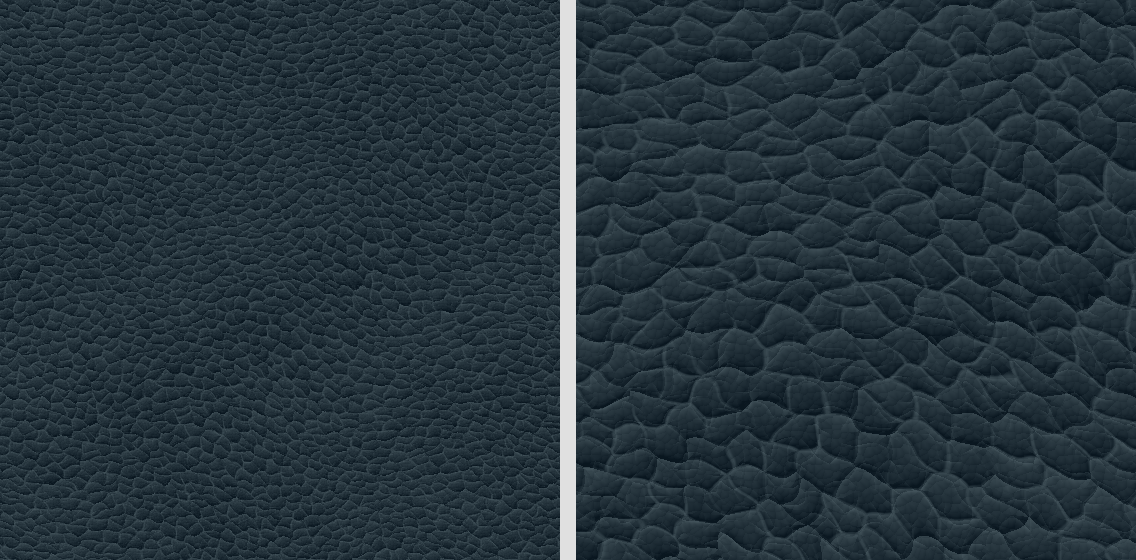
Left: the whole. Right: its middle third, enlarged.
This texture is drawn by a WebGL 1 fragment shader. Its source:

```glsl
precision highp float;
// Dark blue-green pebbled leather: slanted, domed grains with fine pale creases.
uniform vec2 u_resolution;

vec2 hash2(vec2 p) {
  return fract(sin(vec2(dot(p, vec2(127.1, 311.7)), dot(p, vec2(269.5, 183.3)))) * 43758.5453);
}

vec2 seedPoint(vec2 cell) {
  return cell + 0.5 + 0.86 * (hash2(cell) - 0.5);
}

// Cellular noise: returns the distance to the nearest crease, and through the
// out values the outward crease normal, the offset from the seed and the cell.
float grains(vec2 p, out vec2 normal, out vec2 offset, out vec2 id) {
  vec2 base = floor(p);
  float nearest = 9.0;
  for (int y = -1; y <= 1; y++) {
    for (int x = -1; x <= 1; x++) {
      vec2 cell = base + vec2(float(x), float(y));
      vec2 d = p - seedPoint(cell);
      if (dot(d, d) < nearest) {
        nearest = dot(d, d);
        offset = d;
        id = cell;
      }
    }
  }
  float edge = 9.0;
  normal = vec2(0.0, 1.0);
  for (int y = -2; y <= 2; y++) {
    for (int x = -2; x <= 2; x++) {
      vec2 d = p - seedPoint(id + vec2(float(x), float(y)));
      vec2 across = offset - d;
      if (dot(across, across) > 0.0001) {
        vec2 n = normalize(across);
        float e = -dot(0.5 * (offset + d), n);
        if (e < edge) {
          edge = e;
          normal = n;
        }
      }
    }
  }
  return edge;
}

// Layered sines, used to bend the rows and to vary the tone.
float waves(vec2 p) {
  return 0.5 * sin(p.x * 5.3 + 2.1 * sin(p.y * 4.1)) + 0.3 * sin(p.y * 11.7 - p.x * 6.1 + 1.3)
       + 0.2 * sin(p.x * 19.0 + p.y * 15.0 + 4.0);
}

void main() {
  vec2 uv = gl_FragCoord.xy / u_resolution.y;
  float pixel = 1.0 / u_resolution.y;

  // Rows fall to the right and drift gently.
  vec2 p = mat2(0.956, 0.292, -0.292, 0.956) * uv;
  p += 0.022 * vec2(waves(uv + 3.0), waves(uv.yx * 1.2));
  p += 0.0018 * sin(p.yx * vec2(230.0, 170.0) + 2.0 * sin(p * 90.0));
  vec2 q = p * vec2(42.0, 63.0);

  vec2 normal, offset, id;
  float edge = grains(q, normal, offset, id);

  // Domed relief lit from the upper left.
  vec2 light = vec2(-0.5, 0.866);
  float tone = 0.41 + 0.34 * dot(offset, light);
  tone += 0.48 * dot(normal, light) * exp(-edge * 6.5);
  tone -= 0.13 * exp(-edge * 9.0);
  tone += 0.1 * (hash2(id + 17.0).x - 0.5) + 0.06 * waves(uv * 1.7);

  // Thin pale creases, broken in places.
  float width = max(0.07, 50.0 * pixel);
  float crease = 1.0 - smoothstep(0.2 * width, 1.2 * width, edge);
  float wear = 0.5 + 0.35 * sin(q.x * 1.9 + 2.0 * sin(q.y * 1.3));
  tone = mix(tone, 0.92, crease * wear);

  // Smaller wrinkles across the grains.
  vec2 fineNormal, fineOffset, fineId;
  float fineEdge = grains(q * vec2(1.8, 1.5) + 7.0, fineNormal, fineOffset, fineId);
  float wrinkle = exp(-fineEdge * 9.0) * (1.0 - smoothstep(0.15, 0.45, edge));
  tone += wrinkle * (0.12 + 0.28 * dot(fineNormal, light));

  // Pore grain.
  float pore = grains(uv * 210.0, fineNormal, fineOffset, fineId);
  tone += 0.22 * (pore - 0.22) + 0.16 * dot(fineOffset, light);

  vec3 shadow = vec3(0.06, 0.112, 0.148);
  vec3 sheen = vec3(0.23, 0.292, 0.322);
  gl_FragColor = vec4(mix(shadow, sheen, clamp(tone, -0.15, 1.15)), 1.0);
}
```
